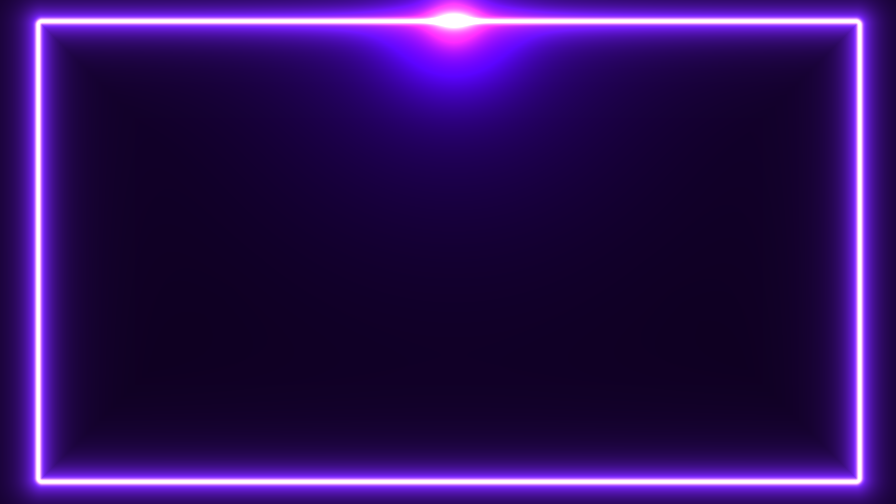
This background is drawn by a WebGL 2 fragment shader. Its source:

```glsl
#version 300 es
precision highp float;

uniform vec2 u_resolution;
out vec4 fragColor;

float roundedBox(vec2 p, vec2 halfSize, float radius) {
    vec2 q = abs(p) - halfSize + radius;
    return length(max(q, 0.0)) + min(max(q.x, q.y), 0.0) - radius;
}

// Neon tube: wide haze, violet halo and a hot core
vec3 neonFrame(float d) {
    vec3 haze = vec3(0.12, 0.03, 0.27) * exp(-d / 0.07);
    vec3 halo = vec3(0.50, 0.17, 1.00) * exp(-d / 0.021);
    vec3 core = vec3(0.75, 0.95, 0.60) * exp(-pow(d / 0.0058, 2.0));
    return haze + halo + core;
}

// Bright spot with a blue bloom and a pink streak along the tube
vec3 flare(vec2 p) {
    float r = length(p);
    vec3 bloom = vec3(0.26, 0.0, 0.82) * exp(-r / 0.20);
    bloom += vec3(0.26, 0.0, 0.75) * exp(-r * r / 0.016);
    bloom *= mix(0.45, 1.0, smoothstep(0.04, -0.05, p.y));
    vec3 streak = vec3(0.75, 0.12, 0.40) * exp(-abs(p.x) / 0.08 - abs(p.y) / 0.02);
    vec3 aura = vec3(0.65, 0.25, 0.55) * exp(-r * r / 0.0025);
    vec3 core = vec3(1.3) * exp(-pow(p.x / 0.036, 2.0) - pow(p.y / 0.015, 2.0));
    return bloom + streak + aura + core;
}

void main() {
    // Canvas height is one unit, x is centred
    vec2 p = gl_FragCoord.xy / u_resolution.y;
    p.x -= 0.5 * u_resolution.x / u_resolution.y;

    float d = abs(roundedBox(p - vec2(0.002, 0.501), vec2(0.815, 0.457), 0.008));
    vec3 color = vec3(0.052, 0.0, 0.115);
    color += neonFrame(d);
    color += flare(p - vec2(0.012, 0.959));
    fragColor = vec4(clamp(color, 0.0, 1.0), 1.0);
}
```
